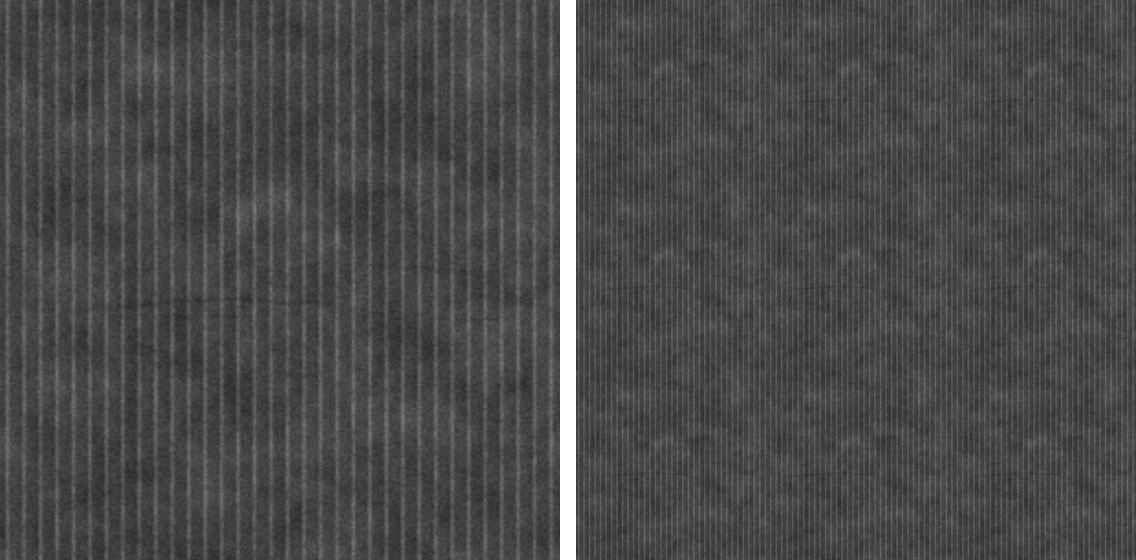
Left: one tile. Right: repeated 3 by 3.
Give the GLSL for this texture, as a Shadertoy shader.

```glsl
// Dark grey ribbed sheet: thin pale vertical ribs over a worn, mottled ground.
// Ribs are soft periodic profiles; wrapping value noise adds blotches, grain
// and hairline scuffs, and a few shallow creases run across the ribs.

const float RIB_COUNT = 34.0;
const float RIB_CENTER = 0.46;     // position of the rib within its repeat
const float RIB_WIDTH = 0.097;     // soft half width, in repeats
const float RIB_STRENGTH = 0.56;
const float GROOVE_OFFSET = 0.23;  // shadow to the left of each rib
const float GROOVE_WIDTH = 0.12;
const float GROOVE_STRENGTH = 0.08;
const float BODY_TONE = 0.18;
const float BLOTCH_STRENGTH = 0.72;
const float MOTTLE_STRENGTH = 0.42;
const float COLUMN_STRENGTH = 0.09;
const float GRAIN_STRENGTH = 0.33;
const float SCUFF_STRENGTH = 0.14;
const float PATCH_STRENGTH = 0.08;
const float CREASE_STRENGTH = 0.2;
const float CREASE_WIDTH = 0.003;
const float CREASE_BEND = 0.28;
const vec3 DARK_COLOR = vec3(0.22, 0.22, 0.212);
const vec3 LIGHT_COLOR = vec3(0.42, 0.43, 0.42);

// Creases: center x, center y, half length, slope
const int CREASE_COUNT = 5;
const vec4 CREASES[CREASE_COUNT] = vec4[](
    vec4(0.38, 0.463, 0.3, 0.02),
    vec4(0.755, 0.521, 0.13, -0.07),
    vec4(0.38, 0.434, 0.09, 0.0),
    vec4(0.85, 0.432, 0.07, 0.02),
    vec4(0.62, 0.79, 0.05, 1.2));

float hash(vec2 cell, float seed) {
    uvec3 q = uvec3(cell, seed);
    uint h = q.x * 1597u + q.y * 51749u + q.z * 7919u;
    h = (h ^ (h >> 15u)) * 73244475u;
    h = (h ^ (h >> 13u)) * 73244475u;
    h ^= h >> 16u;
    return float(h & 65535u) / 65535.0;
}

// Value noise over the unit square, wrapping after "cells" cells
float noise(vec2 uv, vec2 cells, float seed) {
    vec2 p = uv * cells;
    vec2 i = floor(p);
    vec2 f = p - i;
    f = f * f * (3.0 - 2.0 * f);
    vec2 a = mod(i, cells);
    vec2 b = mod(i + 1.0, cells);
    return mix(mix(hash(a, seed), hash(vec2(b.x, a.y), seed), f.x),
               mix(hash(vec2(a.x, b.y), seed), hash(b, seed), f.x), f.y);
}

float fbm(vec2 uv, vec2 cells, float seed) {
    float sum = 0.0;
    float total = 0.0;
    float weight = 1.0;
    for (int octave = 0; octave < 5; octave++) {
        sum += weight * noise(uv, cells, seed + float(octave));
        total += weight;
        cells *= 2.0;
        weight *= 0.65;
    }
    return sum / total;
}

float bell(float d, float width) {
    return exp(-0.5 * d * d / (width * width));
}

// Signed distance to the nearest copy in a unit period
vec2 wrapped(vec2 d) {
    return fract(d + 0.5) - 0.5;
}

float creases(vec2 uv) {
    float depth = 0.0;
    float wobble = 0.016 * (fbm(uv, vec2(12.0), 40.0) - 0.5);
    for (int i = 0; i < CREASE_COUNT; i++) {
        vec4 c = CREASES[i];
        vec2 d = wrapped(uv - c.xy);
        float rise = c.w * d.x - CREASE_BEND * d.x * d.x + wobble;
        float dist = (d.y - rise) / sqrt(1.0 + c.w * c.w);
        float fade = 1.0 - smoothstep(0.5 * c.z, c.z, abs(d.x));
        depth += fade * bell(dist, CREASE_WIDTH) * (i == 0 ? 1.0 : 0.65);
    }
    return depth;
}

void mainImage(out vec4 fragColor, in vec2 fragCoord) {
    vec2 uv = fragCoord / iResolution.xy;

    // Wear layers, from broad to fine
    float blotch = fbm(uv, vec2(8.0), 1.0) - 0.5;
    float mottle = fbm(uv, vec2(30.0, 26.0), 70.0) - 0.5;
    float column = noise(uv, vec2(RIB_COUNT, 5.0), 80.0) - 0.5;
    float grain = noise(uv, vec2(256.0), 10.0) - 0.5;
    float patches = smoothstep(0.47, 0.64, fbm(uv, vec2(13.0), 20.0));
    float vein = abs(fbm(uv, vec2(24.0), 30.0) - 0.5);
    float scuff = patches * (1.0 - smoothstep(0.0, 0.035, vein));

    // Rib and its shadow, with uneven brightness along the length
    float across = fract(uv.x * RIB_COUNT) - RIB_CENTER;
    float rib = bell(wrapped(vec2(across)).x, RIB_WIDTH);
    float groove = bell(wrapped(vec2(across + GROOVE_OFFSET)).x, GROOVE_WIDTH);
    float ribWear = 0.5 + 0.6 * noise(uv, vec2(RIB_COUNT, 40.0), 50.0)
                  + 0.4 * noise(uv, vec2(RIB_COUNT * 2.0, 190.0), 60.0);

    float tone = BODY_TONE + BLOTCH_STRENGTH * blotch + MOTTLE_STRENGTH * mottle;
    tone += COLUMN_STRENGTH * column + GRAIN_STRENGTH * grain;
    tone += RIB_STRENGTH * rib * ribWear - GROOVE_STRENGTH * groove;
    tone += SCUFF_STRENGTH * scuff + PATCH_STRENGTH * patches;
    tone -= CREASE_STRENGTH * creases(uv);

    fragColor = vec4(mix(DARK_COLOR, LIGHT_COLOR, clamp(tone, -0.15, 1.15)), 1.0);
}
```
